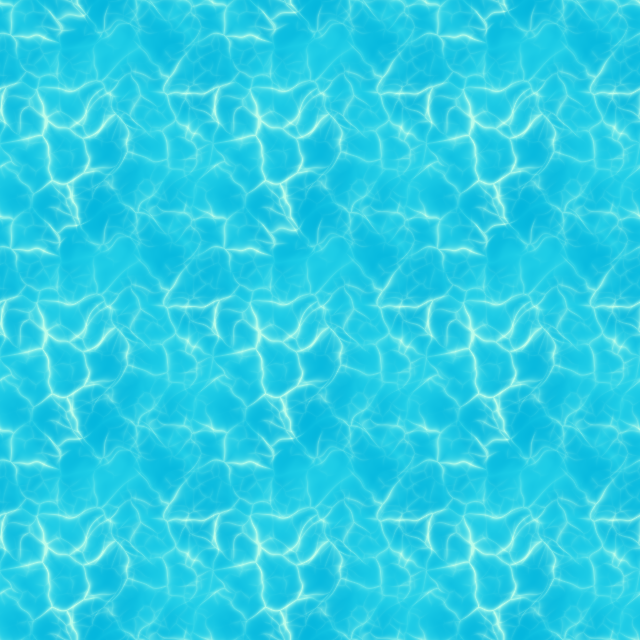
A Shadertoy shader for this texture:

```glsl
// Sunlit pool water: a 3 by 3 grid of one seamless tile of caustic light.
// Wrapped cellular edges, bent by layered sines, form the bright web;
// wrapped noise fades its strands and shades the turquoise below.

const float REPEATS = 3.0;
const float TAU = 6.2831853;
const vec3 DEEP = vec3(0.015, 0.715, 0.865);
const vec3 SHALLOW = vec3(0.115, 0.805, 0.905);
const vec3 GLINT = vec3(0.72, 0.99, 0.92);

vec2 hash2(vec2 p, float seed) {
    vec3 q = fract(vec3(p.xyx + seed * 7.31) * vec3(0.1031, 0.1030, 0.0973));
    q += dot(q, q.yzx + 33.33);
    return fract((q.xx + q.yz) * q.zy);
}

// Value noise that wraps after a whole number of cells.
float wrapNoise(vec2 p, float period, float seed) {
    p *= period;
    vec2 cell = floor(p), f = fract(p);
    f = f * f * (3.0 - 2.0 * f);
    float a = hash2(mod(cell, period), seed).x;
    float b = hash2(mod(cell + vec2(1, 0), period), seed).x;
    float c = hash2(mod(cell + vec2(0, 1), period), seed).x;
    float d = hash2(mod(cell + vec2(1, 1), period), seed).x;
    return mix(mix(a, b, f.x), mix(c, d, f.x), f.y);
}

// Vector from f to the wrapped feature point of a neighbouring cell.
vec2 toPoint(vec2 cell, vec2 f, vec2 offset, float period, float seed) {
    return offset + 0.06 + 0.88 * hash2(mod(cell + offset, period), seed) - f;
}

// Distance to the nearest cell border, in cell units.
float cellEdge(vec2 p, float period, float seed) {
    p *= period;
    vec2 cell = floor(p), f = fract(p), nearest = vec2(8.0), home = vec2(0.0);
    for (int y = -1; y <= 1; y++)
    for (int x = -1; x <= 1; x++) {
        vec2 offset = vec2(x, y);
        vec2 r = toPoint(cell, f, offset, period, seed);
        if (dot(r, r) < dot(nearest, nearest)) { nearest = r; home = offset; }
    }
    float edge = 8.0;
    for (int y = -2; y <= 2; y++)
    for (int x = -2; x <= 2; x++) {
        vec2 r = toPoint(cell, f, home + vec2(x, y), period, seed);
        vec2 gap = r - nearest;
        if (dot(gap, gap) > 0.0001)
            edge = min(edge, dot(0.5 * (nearest + r), normalize(gap)));
    }
    return edge;
}

// Bend straight borders into ripples; whole frequencies keep the wrap.
vec2 ripple(vec2 p) {
    p += 0.022 * sin(TAU * (p.yx * 2.0 + vec2(0.13, 0.61)));
    p += 0.009 * sin(TAU * (p.yx * 5.0 + p * 2.0 + vec2(0.70, 0.25)));
    p += 0.003 * sin(TAU * (p.yx * 11.0 - p * 6.0 + vec2(0.35, 0.90)));
    return p;
}

// One web of light: thin core, soft halo, strands fading in and out.
float web(vec2 p, float period, float width, float seed) {
    float edge = cellEdge(p, period, seed);
    float fade = smoothstep(0.22, 0.90, wrapNoise(p, period + 1.0, seed + 3.0));
    float core = exp(-edge / (width * (0.6 + 0.8 * fade)));
    float halo = exp(-edge / (width * 4.0));
    return fade * (0.80 * core + 0.14 * halo);
}

void mainImage(out vec4 fragColor, in vec2 fragCoord) {
    vec2 grid = fragCoord / iResolution.xy * REPEATS;
    vec2 tile = fract(grid);

    // A small patch is displaced differently in every repeat.
    float patchMask = 1.0 - smoothstep(0.02, 0.12, distance(tile, vec2(0.38, 0.87)));
    vec2 shift = 0.07 * (hash2(floor(grid), 5.0) - 0.5);
    vec2 p = ripple(tile + patchMask * shift);

    // Large, medium and fine webs of light.
    float light = web(p, 5.0, 0.040, 1.0);
    light += 0.55 * web(p + 0.02 * sin(TAU * p.yx * 3.0), 8.0, 0.055, 12.0);
    light += 0.22 * web(ripple(p.yx), 14.0, 0.090, 23.0);

    // Broad shading, with darker hollows in the middle of the cells.
    float tone = 0.50 * wrapNoise(p, 4.0, 31.0) + 0.28 * wrapNoise(p, 9.0, 37.0);
    tone += 0.14 * wrapNoise(ripple(p), 24.0, 41.0);
    tone += 0.25 * exp(-cellEdge(p, 5.0, 1.0) * 7.0);

    vec3 color = mix(DEEP, SHALLOW, smoothstep(0.15, 0.95, tone));
    color = mix(color, GLINT, clamp(light, 0.0, 1.0));
    fragColor = vec4(color, 1.0);
}
```
